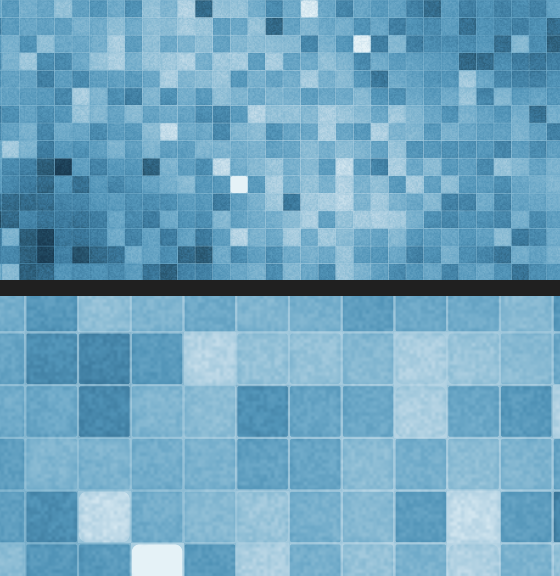
Top: the whole. Bottom: its middle third, enlarged.
A WebGL 2 fragment shader for this pattern:

```glsl
#version 300 es
precision highp float;

uniform vec2 u_resolution;
out vec4 fragColor;

const float ROWS = 15.93;                   // tiles per canvas height
const vec2 GRID_SHIFT = vec2(0.9, 0.07);    // grid offset, in tiles
const float GRAIN_SCALE = 230.0;            // grains per canvas height

const vec3 BLUES[8] = vec3[8](
    vec3(0.10, 0.23, 0.32),
    vec3(0.16, 0.34, 0.44),
    vec3(0.23, 0.47, 0.61),
    vec3(0.32, 0.58, 0.72),
    vec3(0.44, 0.67, 0.79),
    vec3(0.57, 0.75, 0.84),
    vec3(0.73, 0.84, 0.90),
    vec3(0.90, 0.95, 0.97));

float hash(vec2 p, float seed) {
    vec3 q = fract(vec3(p.xyx + seed) * vec3(0.1031, 0.1030, 0.0973));
    q += dot(q, q.yzx + 33.33);
    return fract((q.x + q.y) * q.z);
}

float valueNoise(vec2 p, float seed) {
    vec2 i = floor(p);
    vec2 f = fract(p);
    f = f * f * (3.0 - 2.0 * f);
    float low = mix(hash(i, seed), hash(i + vec2(1.0, 0.0), seed), f.x);
    float high = mix(hash(i + vec2(0.0, 1.0), seed), hash(i + 1.0, seed), f.x);
    return mix(low, high, f.y);
}

// Blue ramp, from 0 (deepest) to 7 (palest)
vec3 blueRamp(float tone) {
    float t = clamp(tone, 0.0, 6.999);
    int i = int(t);
    return mix(BLUES[i], BLUES[i + 1], fract(t));
}

float glow(vec2 p, vec2 centre, vec2 radius) {
    vec2 d = (p - centre) / radius;
    return exp(-dot(d, d));
}

// Soft light and shade across the whole wall
float wallTone(vec2 p) {
    float tone = 3.6;
    tone += 1.2 * glow(p, vec2(1.18, 0.36), vec2(0.34, 0.42));
    tone += 1.0 * glow(p, vec2(0.68, 0.82), vec2(0.34, 0.30));
    tone += 0.4 * glow(p, vec2(1.68, 0.48), vec2(0.30, 0.20));
    tone -= 2.0 * glow(p, vec2(0.15, 0.00), vec2(0.50, 0.42));
    tone -= 1.1 * glow(p, vec2(1.80, 0.92), vec2(0.42, 0.30));
    tone -= 0.8 * glow(p, vec2(1.90, 0.00), vec2(0.40, 0.25));
    return tone;
}

// Individual shift of a tile, with a few strong accents
float tileShift(vec2 cell) {
    float spread = hash(cell, 3.7) + hash(cell, 19.3) - 1.0;
    float pick = hash(cell, 41.9);
    float accent = 1.9 * step(0.955, pick) - 1.7 * step(pick, 0.045);
    return 1.8 * spread + accent;
}

float roundedBox(vec2 p, float halfSize, float radius) {
    vec2 q = abs(p) - halfSize + radius;
    return length(max(q, 0.0)) + min(max(q.x, q.y), 0.0) - radius;
}

void main() {
    vec2 p = gl_FragCoord.xy / u_resolution.y;
    vec2 grid = p * ROWS + GRID_SHIFT;
    vec2 cell = floor(grid);
    vec2 local = fract(grid) - 0.5;
    float pixel = ROWS / u_resolution.y;

    float wall = wallTone(p);
    float tone = wall + tileShift(cell);

    // Pale tiles have rounder corners
    float radius = mix(0.03, 0.14, smoothstep(4.8, 5.8, tone));
    float edge = roundedBox(local, 0.478, radius);
    float joint = smoothstep(-0.5 * pixel, 0.5 * pixel, edge);

    // Faint shade just inside each edge
    tone -= 0.22 * smoothstep(-0.12, 0.0, edge);

    // Fine grain with soft mottling
    float grain = valueNoise(p * GRAIN_SCALE, 7.1) - 0.5;
    float mottle = valueNoise(p * GRAIN_SCALE * 0.4, 29.5) - 0.5;
    float wear = 0.65 * grain + 0.25 * mottle;

    vec3 tileColor = blueRamp(tone + wear);
    vec3 jointColor = blueRamp(wall + 1.2 + 0.6 * wear);
    fragColor = vec4(mix(tileColor, jointColor, 0.75 * joint), 1.0);
}
```
